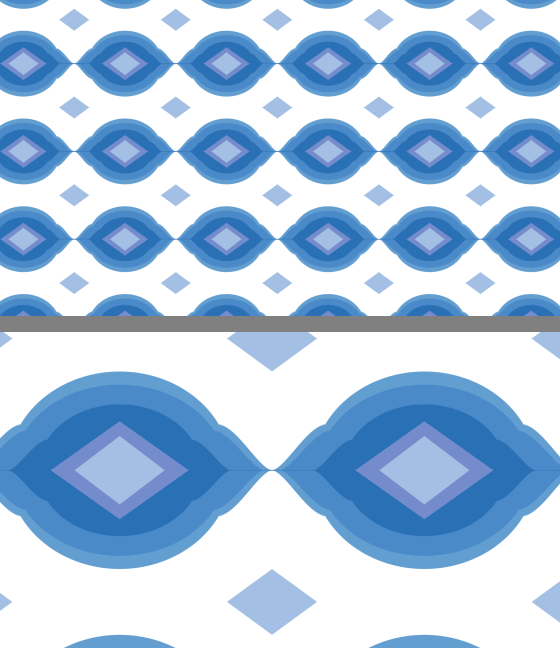
Top, the full canvas; bottom, a detail of the centre.
Write a Shadertoy shader that draws this pattern.

```glsl
const vec2 PERIOD = vec2(1.157, 1.0);

// Signed distance to a rhombus centred at the origin, q in the first quadrant
float diamond(vec2 q, vec2 halfSize) {
    vec2 n = 1.0 / halfSize;
    return (dot(q, n) - 1.0) / length(n);
}

// Approximate distance to an oval medallion with ogee points left and right
float medallion(vec2 q, vec2 scale) {
    q /= scale;
    float oval = (length(q / vec2(0.425, 0.375)) - 1.0) * 0.375;
    float halfHeight = 0.175 * pow(1.0 - smoothstep(0.367, 0.578, q.x), 0.8);
    float points = (q.y - halfHeight) * 0.7;
    return min(oval, points) * scale.y;
}

void mainImage(out vec4 fragColor, in vec2 fragCoord) {
    // One unit is one row; the canvas is 3.6 rows high
    float pixel = 3.6 / iResolution.y;
    vec2 p = fragCoord * pixel - vec2(0.267, 0.875);

    // Mirrored coordinates around the nearest medallion
    vec2 q = abs(p - PERIOD * round(p / PERIOD));

    // Layer edges, from the outside in
    float outer = medallion(q, vec2(1.0));
    float middle = medallion(q, vec2(0.95, 0.867));
    float core = medallion(q, vec2(0.73, 0.667));
    float frame = diamond(q, vec2(0.262, 0.186));
    float gem = diamond(q, vec2(0.171, 0.130));
    float spacer = diamond(abs(q - 0.5 * PERIOD), vec2(0.171, 0.125));

    vec3 paleBlue = vec3(0.64, 0.75, 0.89);
    vec3 color = vec3(1.0);
    float soft = 0.7 * pixel;
    color = mix(color, vec3(0.39, 0.62, 0.82), smoothstep(soft, -soft, outer));
    color = mix(color, vec3(0.29, 0.54, 0.79), smoothstep(soft, -soft, middle));
    color = mix(color, vec3(0.16, 0.44, 0.71), smoothstep(soft, -soft, core));
    color = mix(color, vec3(0.46, 0.55, 0.80), smoothstep(soft, -soft, frame));
    color = mix(color, paleBlue, smoothstep(soft, -soft, min(gem, spacer)));

    fragColor = vec4(color, 1.0);
}
```
